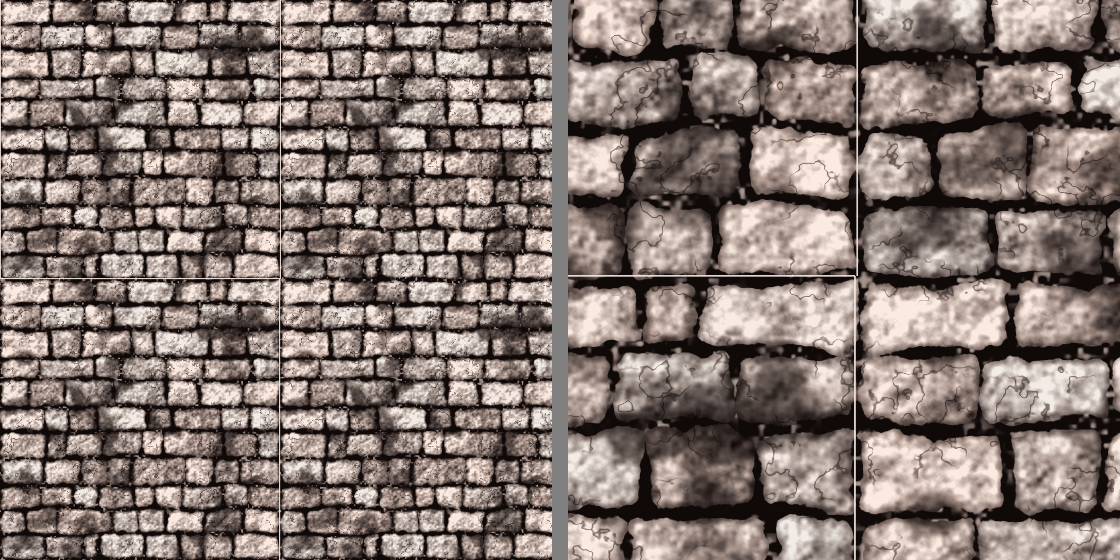
Left, the full canvas; right, a detail of the centre.
Write a Shadertoy shader that draws this texture.

```glsl
const float ROWS = 11.0;                 // courses in one tile; also the tile's side in wall units
const vec2 TILE_SIZE = vec2(0.508, 0.5); // share of the canvas covered by one tile

const vec3 SHADOW = vec3(0.04, 0.015, 0.015);
const vec3 STONE = vec3(0.61, 0.54, 0.51);
const vec3 HIGHLIGHT = vec3(0.97, 0.92, 0.89);

float hash(vec2 p) {
    return fract(sin(dot(p, vec2(127.1, 311.7))) * 43758.5453);
}

// Value noise that wraps after a whole number of lattice cells
float noise(vec2 p, float period, float seed) {
    vec2 i = floor(p), f = fract(p);
    vec2 a = mod(i, period) + seed;
    vec2 b = mod(i + 1.0, period) + seed;
    f = f * f * (3.0 - 2.0 * f);
    return mix(mix(hash(a), hash(vec2(b.x, a.y)), f.x),
               mix(hash(vec2(a.x, b.y)), hash(b), f.x), f.y);
}

float fbm(vec2 p, float frequency, float seed) {
    float sum = 0.0, weight = 0.533;
    for (int i = 0; i < 4; i++) {
        sum += weight * noise(p * frequency, ROWS * frequency, seed);
        frequency *= 2.0;
        weight *= 0.5;
    }
    return sum;
}

// Jittered division line; the first one stays on the tile edge
float joint(float i, float count, float seed, float jitter) {
    float k = floor(mod(i + 0.5, count));
    float shift = jitter * (hash(vec2(k, seed)) - 0.5) * step(0.5, k);
    return (i + shift) * ROWS / count;
}

// Uneven interval holding x: wrapped index, lower end, upper end
vec3 findCell(float x, float count, float seed, float jitter) {
    float i = floor(x * count / ROWS);
    if (x < joint(i, count, seed, jitter)) i -= 1.0;
    else if (x >= joint(i + 1.0, count, seed, jitter)) i += 1.0;
    return vec3(floor(mod(i + 0.5, count)),
                joint(i, count, seed, jitter),
                joint(i + 1.0, count, seed, jitter));
}

float roundedBox(vec2 p, vec2 halfSize, float radius) {
    vec2 q = abs(p) - halfSize + radius;
    return length(max(q, 0.0)) + min(max(q.x, q.y), 0.0) - radius;
}

// Near-black mortar with small pale grains of grit
float mortarTone(vec2 p) {
    float grit = smoothstep(0.5, 0.95, noise(p * 12.0, ROWS * 12.0, 71.0));
    float patches = smoothstep(0.4, 0.7, noise(p * 2.0, ROWS * 2.0, 37.0));
    return 0.02 + 0.6 * grit * patches;
}

// Weathered stone face, lit from the upper left
float stoneTone(vec2 p, vec2 local, float dist, float random) {
    float body = fbm(p, 2.0, 5.0);
    float relief = fbm(p + 0.05, 4.0, 17.0) - fbm(p, 4.0, 17.0);
    float grain = noise(p * 13.0, ROWS * 13.0, 29.0) - 0.5;
    vec2 slant = vec2(p.x + p.y, p.x - p.y);
    float streak = noise(slant * vec2(9.0, 3.0), ROWS * 9.0, 67.0) - 0.5;
    float stain = smoothstep(0.54, 0.76, fbm(p, 1.0, 43.0) + 0.1 * (0.5 - random));
    float worn = smoothstep(0.45, 0.65, noise(p * 2.0, ROWS * 2.0, 97.0));
    float crack = worn * (1.0 - smoothstep(0.0, 0.035, abs(fbm(p, 3.0, 53.0) - 0.5)));
    float tone = mix(0.62, 0.88, random) + 0.75 * (body - 0.5);
    tone += 1.0 * relief + 0.38 * grain + 0.16 * streak - 0.07 * (local.x + local.y);
    tone *= (1.0 - 0.6 * stain) * (1.0 - 0.5 * crack);
    return tone * mix(0.55, 1.0, smoothstep(0.0, 0.13, -dist));
}

vec3 wallColor(vec2 p, float pixel) {
    // Bend the courses slightly
    vec2 bend = vec2(noise(p, ROWS, 3.0), noise(p, ROWS, 11.0)) - 0.5;
    vec2 q = p + bend * vec2(0.14, 0.16);

    vec3 row = findCell(q.y, ROWS, 91.0, 0.2);
    float count = 7.0 + floor(2.2 * hash(vec2(row.x, 7.0)));
    vec3 column = findCell(q.x, count, row.x + 23.0, 0.78);
    vec2 id = vec2(column.x, row.x);
    float random = hash(id + 61.0);

    // Stone outline with a ragged edge
    vec2 low = vec2(column.y, row.y), high = vec2(column.z, row.z);
    vec2 gap = vec2(0.03, 0.055) + 0.035 * vec2(hash(id + 13.0), hash(id + 19.0));
    vec2 halfSize = 0.5 * (high - low) - gap;
    vec2 local = q - 0.5 * (low + high);
    float dist = roundedBox(local, halfSize, min(0.16, halfSize.x));
    dist += 0.22 * (fbm(p, 4.0, 83.0) - 0.5);

    float coverage = 1.0 - smoothstep(-pixel, pixel, dist);
    float tone = mix(mortarTone(p), stoneTone(p, local / halfSize, dist, random), coverage);
    tone = clamp(tone, 0.0, 1.0);
    vec3 color = mix(SHADOW, STONE, min(tone / 0.57, 1.0));
    color = mix(color, HIGHLIGHT, max(tone - 0.57, 0.0) / 0.43);
    float warmth = (hash(id + 47.0) - 0.5) * tone * coverage;
    return color + warmth * vec3(0.04, -0.01, -0.03);
}

float hairline(float x, float position, float pixel) {
    return 1.0 - smoothstep(0.0002, 0.0002 + pixel, abs(x - position));
}

void mainImage(out vec4 fragColor, in vec2 fragCoord) {
    vec2 uv = fragCoord / iResolution.xy;
    uv.y = 1.0 - uv.y;
    float pixel = 1.0 / iResolution.y;
    vec2 p = fract(uv / TILE_SIZE) * ROWS;
    vec3 color = wallColor(p, pixel * ROWS / TILE_SIZE.y);

    // Pale seams around the upper left tile and down the centre
    float upper = step(uv.y, 0.4975);
    float seam = hairline(uv.x, mix(0.5066, 0.508, upper), pixel);
    seam = max(seam, hairline(uv.y, 0.4975, pixel) * step(uv.x, 0.5066));
    seam = max(seam, hairline(uv.x, 0.0005, pixel) * upper);
    fragColor = vec4(mix(color, HIGHLIGHT, 0.9 * seam), 1.0);
}
```
